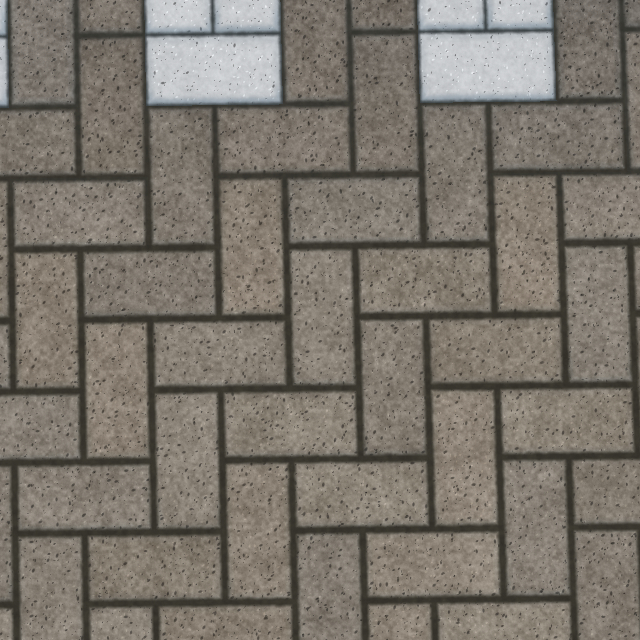
Write a Shadertoy shader that draws this texture.

```glsl
// Weathered herringbone brick paving with pale painted blocks along the top.

const vec3 JOINT = vec3(0.215, 0.205, 0.175);
const vec3 WARM_STONE = vec3(0.535, 0.500, 0.455);
const vec3 COOL_STONE = vec3(0.465, 0.440, 0.410);
const vec3 PAINT = vec3(0.785, 0.795, 0.805);
const vec3 BLUE_RIM = vec3(0.38, 0.47, 0.54);

float hash(vec2 p) {
    vec3 q = fract(vec3(p.xyx) * 0.1031);
    q += dot(q, q.yzx + 33.33);
    return fract((q.x + q.y) * q.z);
}

float noise(vec2 p) {
    vec2 i = floor(p), f = fract(p);
    f = f * f * (3.0 - 2.0 * f);
    return mix(mix(hash(i), hash(i + vec2(1, 0)), f.x),
               mix(hash(i + vec2(0, 1)), hash(i + vec2(1, 1)), f.x), f.y);
}

float fbm(vec2 p) {
    float sum = 0.0, amp = 0.5;
    for (int k = 0; k < 4; k++) {
        sum += amp * noise(p);
        p = mat2(1.6, 1.2, -1.2, 1.6) * p + 7.3;
        amp *= 0.5;
    }
    return sum;
}

// Scattered slanted flecks; density is the chance of one per grid cell.
float flecks(vec2 p, float density) {
    vec2 cell = floor(p);
    float cover = 0.0;
    for (int y = -1; y <= 1; y++)
    for (int x = -1; x <= 1; x++) {
        vec2 c = cell + vec2(x, y);
        vec2 d = p - c - vec2(hash(c + 11.0), hash(c + 37.0));
        float angle = 0.9 + 1.6 * (hash(c + 71.0) - 0.5);
        vec2 axis = vec2(cos(angle), -sin(angle));
        d = vec2(dot(d, axis), dot(d, vec2(-axis.y, axis.x)) * 1.7);
        float radius = mix(0.18, 0.42, hash(c + 53.0));
        float present = step(hash(c + 91.0), density);
        cover = max(cover, present * (1.0 - smoothstep(0.3, 1.0, length(d) / radius)));
    }
    return cover;
}

// Signed distance to a box with rounded corners.
float roundBox(vec2 p, vec2 halfSize, float radius) {
    vec2 d = abs(p) - halfSize + radius;
    return length(max(d, 0.0)) + min(max(d.x, d.y), 0.0) - radius;
}

// Slightly turned and tapered paving grid; rows count downward.
vec2 pavingGrid(vec2 uv) {
    float down = 1.0 - uv.y;
    return vec2((uv.x - 0.0122 - 0.014 * down) / (0.1065 + 0.0025 * down),
                (down - 0.0573 + 0.0115 * uv.x) / 0.111);
}

// Herringbone: returns the brick's first cell in xy and its size in zw.
vec4 brickAt(vec2 cell, float phase) {
    bool cutRow = cell.y == -1.0;
    if (phase < 1.5) return vec4(cell - vec2(0, 1.0 - phase), 1, 2);
    if (cutRow) return vec4(cell, 1, 1);
    return vec4(cell - vec2(phase - 2.0, 0), 2, 1);
}

bool isPainted(float row, float phase) {
    return (row == 0.0 && phase > 1.5) ||
           (row == -1.0 && (phase < 0.5 || phase > 2.5));
}

// Grain, pits and pale grit of one brick.
vec3 stoneSurface(vec3 base, vec2 g, float pitDensity, float contrast) {
    float grain = fbm(g * 19.0) - 0.47;
    float stain = fbm(g * 3.0 + 20.0) - 0.47;
    vec3 color = base + contrast * (0.24 * grain + 0.12 * stain);
    color = mix(color, color * 1.22, 0.6 * flecks(g * 12.0 + 40.0, 0.22));
    color *= 1.0 - 0.42 * flecks(g * 9.0, pitDensity);
    return color * (1.0 - 0.30 * flecks(g * 17.0 + 15.0, 0.20));
}

void mainImage(out vec4 fragColor, in vec2 fragCoord) {
    vec2 uv = fragCoord / iResolution.xy;
    vec2 g = pavingGrid(uv);
    vec2 cell = floor(g);
    float phase = mod(cell.x - cell.y, 4.0);
    vec4 brick = brickAt(cell, phase);
    bool painted = isPainted(cell.y, phase);

    // Brick outline with worn, uneven edges
    vec2 local = g - brick.xy - 0.5 * brick.zw;
    float edge = roundBox(local, 0.5 * brick.zw, 0.06);
    edge += 0.030 * (fbm(g * 9.0 + 5.0) - 0.47);
    float gap = painted ? 0.028 : mix(0.055, 0.044, smoothstep(0.6, 0.95, uv.y));
    float soft = 0.028 + 0.5 * 9.2 / iResolution.y;
    float face = 1.0 - smoothstep(-soft, soft, edge + gap);

    // Per-brick tone, cooler toward the top
    float tone = hash(brick.xy + 17.0) - 0.5;
    float cool = smoothstep(0.55, 1.0, uv.y + 0.15 * tone);
    vec3 stone = mix(WARM_STONE, COOL_STONE, cool) * (1.0 + 0.11 * tone);
    stone += vec3(0.012, 0.0, -0.012) * (hash(brick.xy + 63.0) - 0.5);
    vec3 color = painted ? stoneSurface(PAINT, g, 0.05, 0.45)
                         : stoneSurface(stone, g, 0.38, 1.0);

    // Grey-blue bevel, strongest along the lower edge
    float bevel = smoothstep(-0.17, -0.04, edge);
    float lower = smoothstep(0.2, 0.5, local.y / brick.w);
    vec3 rim = painted ? BLUE_RIM : color * vec3(0.86, 0.90, 0.93);
    color = mix(color, rim, bevel * (painted ? 0.15 + 0.35 * lower : 0.35 + 0.5 * lower));

    // Sandy joint
    vec3 joint = JOINT * (0.85 + 0.35 * fbm(g * 14.0));
    joint = mix(joint, BLUE_RIM * 0.75, painted ? 0.45 : 0.12 * cool);
    fragColor = vec4(clamp(mix(joint, color, face), 0.0, 1.0), 1.0);
}
```
